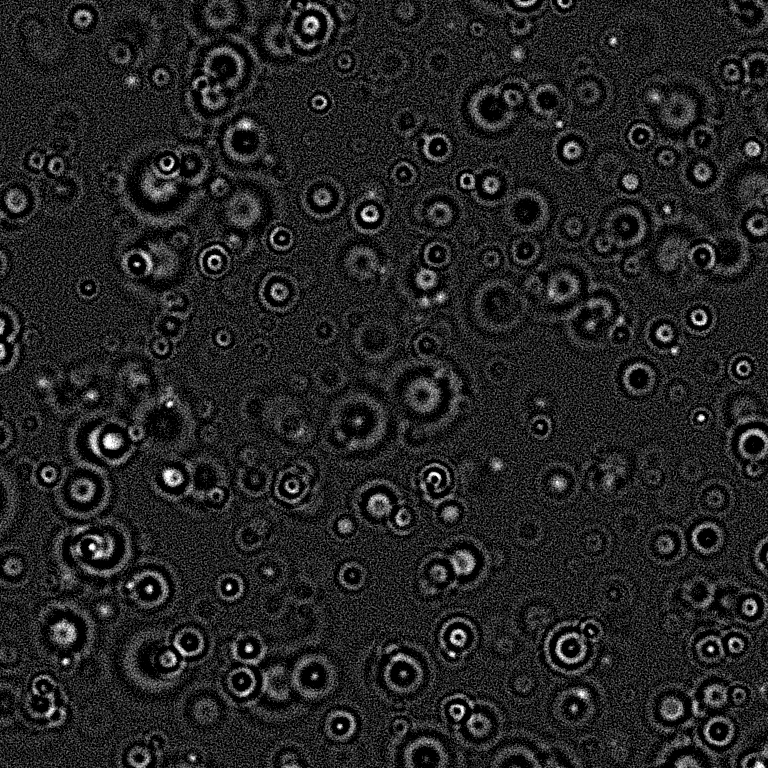
Reproduce this texture procedurally as a Shadertoy shader.

```glsl
// Scattered diffraction rings and bright specks in dark, fine-grained film noise.

#define BASE_LEVEL 0.115     // mean grey of the empty background
#define GRAIN_CONTRAST 0.110 // standard deviation of the grain
#define GRAIN_SCALE 390.0    // grain cells across the canvas
#define RING_CONTRAST 0.80   // strength of the brightest rings
#define RING_SPACING 0.0165  // distance between rings in the finest layer
#define RING_DENSITY 0.66    // share of cells holding a particle
#define SPECK_RADIUS 0.0048  // size of the white specks
#define SPECK_SHARE 0.17     // share of particles with a white speck
#define WOBBLE 0.0022        // bending of the rings
#define LAYERS 3

const float TAU = 6.28319;

// Three random values in 0..1 for a lattice cell.
vec3 hash3(vec2 cell, int seed) {
    uvec3 v = uvec3(ivec3(ivec2(cell), seed));
    v = v * 1664525u + 1013904223u;
    v.x += v.y * v.z; v.y += v.z * v.x; v.z += v.x * v.y;
    v ^= v >> 16u;
    v.x += v.y * v.z; v.y += v.z * v.x; v.z += v.x * v.y;
    return vec3(v >> 8u) / 16777216.0;
}

float cornerSlope(vec2 cell, vec2 offset, int seed) {
    float angle = TAU * hash3(cell, seed).x;
    return dot(vec2(cos(angle), sin(angle)), offset);
}

float gradientNoise(vec2 p, int seed) {
    vec2 cell = floor(p), f = p - cell;
    vec2 u = f * f * f * (f * (f * 6.0 - 15.0) + 10.0);
    vec2 e = vec2(1.0, 0.0);
    float low = mix(cornerSlope(cell, f, seed),
                    cornerSlope(cell + e.xy, f - e.xy, seed), u.x);
    float high = mix(cornerSlope(cell + e.yx, f - e.yx, seed),
                     cornerSlope(cell + e.xx, f - e.xx, seed), u.x);
    return mix(low, high, u.y);
}

vec2 rotate(vec2 p, float angle) {
    float c = cos(angle), s = sin(angle);
    return vec2(c * p.x - s * p.y, s * p.x + c * p.y);
}

// Two turned octaves hide the lattice; scaled to unit deviation.
float grain(vec2 p) {
    float a = gradientNoise(rotate(p, 0.6) * GRAIN_SCALE, 11);
    float b = gradientNoise(rotate(p, 1.9) * GRAIN_SCALE * 1.23, 12);
    return 3.3 * (a + b);
}

// Damped, lopsided wave around one particle.
float particle(vec2 d, float spacing, float reach, vec3 shape, vec3 light) {
    float r = length(d);
    float q = sqrt(r * r + 0.02 * spacing * spacing) / spacing;
    float phase = TAU * (0.5 * step(0.4, shape.y) + 0.24 * (shape.z - 0.5));
    float wave = cos(TAU * q * (1.0 + 0.08 * q) + phase);
    float envelope = exp(-mix(0.4, 1.0, shape.x) * q * q);
    float side = TAU * light.y;
    float lopsided = 1.0 + 0.55 * dot(d, vec2(cos(side), sin(side))) / (r + 0.3 * spacing);
    float strength = RING_CONTRAST * mix(0.13, 1.0, pow(light.x, 3.0));
    float speck = step(light.z, SPECK_SHARE) * exp(-pow(r / SPECK_RADIUS, 2.0));
    float rings = strength * wave * envelope * lopsided;
    return (rings + 0.75 * speck) * (1.0 - smoothstep(0.65, 1.0, r / reach));
}

// Jittered particles of one size, gathered in loose clusters.
float ringLayer(vec2 p, float spacing, int seed) {
    float cellSize = 3.4 * spacing;
    vec2 home = floor(p / cellSize);
    float sum = 0.0;
    for (int y = -1; y <= 1; y++)
    for (int x = -1; x <= 1; x++) {
        vec2 cell = home + vec2(x, y);
        vec3 place = hash3(cell, seed);
        vec3 shape = hash3(cell, seed + 1);
        vec3 light = hash3(cell, seed + 2);
        float cluster = 0.6 * gradientNoise(cell * cellSize * 6.0, 5);
        if (place.z > RING_DENSITY + cluster) continue;
        vec2 d = p - (cell + place.xy) * cellSize;
        sum += particle(d, spacing * mix(0.75, 1.3, shape.z), cellSize, shape, light);
    }
    return sum;
}

void mainImage(out vec4 fragColor, in vec2 fragCoord) {
    vec2 p = fragCoord / iResolution.y;

    // Rings, from small and strong to large and faint
    vec2 bend = vec2(gradientNoise(p * 55.0, 1), gradientNoise(p * 55.0, 2));
    vec2 bent = p + WOBBLE * bend;
    float rings = 0.0;
    for (int i = 0; i < LAYERS; i++) {
        float size = pow(1.42, float(i));
        rings += ringLayer(bent + 0.37 * float(i), RING_SPACING * size, 20 + 10 * i) / size;
    }

    // Grain over the dark ground
    float grey = BASE_LEVEL + rings + GRAIN_CONTRAST * grain(p);
    fragColor = vec4(vec3(clamp(grey, 0.0, 1.0)), 1.0);
}
```
